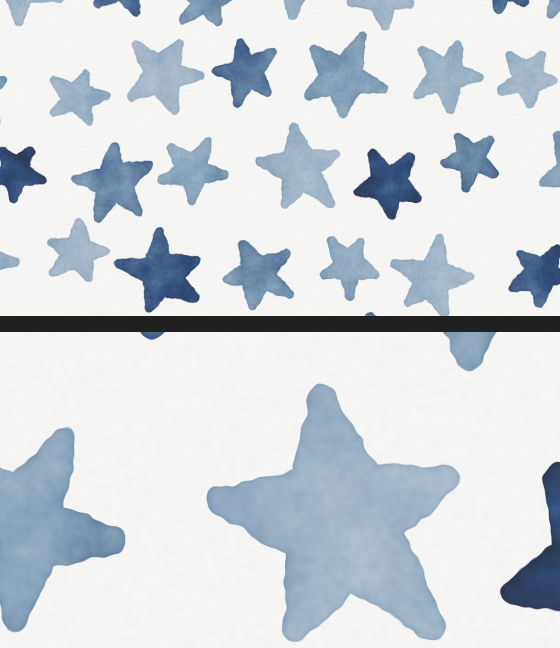
Top: the whole. Bottom: its middle third, enlarged.
Write a Shadertoy shader that draws this pattern.

```glsl
// Hand-painted blue watercolour stars scattered over off-white paper.

#define CELL 0.295        // spacing of the star grid, canvas height = 1
#define SIZE_MIN 0.093    // smallest star radius
#define SIZE_MAX 0.147    // largest star radius
#define WAIST 0.48        // inner radius relative to outer radius
#define TIP_ROUND 0.014   // roundness of the arm tips
#define WOBBLE 0.006      // unevenness of the brushed outline
#define WASH 0.85         // pigment variation inside a star
#define RIM 0.55          // extra pigment dried along the edge
#define GRAIN 0.016       // paper tooth

const float PI = 3.14159;
const vec3 PAPER = vec3(0.962, 0.961, 0.953);
const vec3 PALE  = vec3(0.69, 0.75, 0.81);
const vec3 SKY   = vec3(0.53, 0.64, 0.73);
const vec3 DENIM = vec3(0.36, 0.48, 0.61);
const vec3 INDIGO = vec3(0.20, 0.31, 0.49);
const vec3 NAVY  = vec3(0.17, 0.22, 0.32);

// Two random values in 0..1 for an integer cell
vec2 hash2(vec2 cell) {
    uvec2 v = uvec2(ivec2(cell)) * 1664525u + 1013904223u;
    v.x += v.y * 1664525u;
    v.y += v.x * 1664525u;
    v ^= v >> 16u;
    v.x += v.y * 1664525u;
    v.y += v.x * 1664525u;
    v ^= v >> 16u;
    return vec2(v & 65535u) / 65535.0;
}

float gradDot(vec2 cell, vec2 offset) {
    float a = 2.0 * PI * hash2(cell).x;
    return dot(vec2(cos(a), sin(a)), offset);
}

float gradientNoise(vec2 p) {
    vec2 i = floor(p), f = p - i;
    vec2 u = f * f * f * (f * (f * 6.0 - 15.0) + 10.0);
    vec2 e = vec2(1.0, 0.0);
    return mix(mix(gradDot(i, f), gradDot(i + e, f - e), u.x),
               mix(gradDot(i + e.yx, f - e.yx), gradDot(i + 1.0, f - 1.0), u.x), u.y);
}

// Even vertices are arm tips, odd ones lie at the waist
vec2 starVertex(int k, vec2 id, float size, float spin) {
    int n = k % 10;
    vec2 r = hash2(id + vec2(n * 57 + 31, n * 23 + 11));
    float len = n % 2 == 0 ? size * mix(0.88, 1.1, r.y) : size * WAIST * mix(0.92, 1.08, r.y);
    float angle = spin + (float(n) + 0.45 * (r.x - 0.5)) * PI / 5.0;
    return (len - TIP_ROUND) * vec2(cos(angle), sin(angle));
}

// Signed distance to an irregular rounded star
float starDistance(vec2 p, vec2 id, float size, float spin) {
    vec2 a = starVertex(9, id, size, spin);
    float d2 = 1e3, side = 1.0;
    for (int k = 0; k < 10; k++) {
        vec2 b = starVertex(k, id, size, spin);
        vec2 e = a - b, w = p - b;
        vec2 q = w - e * clamp(dot(w, e) / dot(e, e), 0.0, 1.0);
        d2 = min(d2, dot(q, q));
        bvec3 c = bvec3(p.y >= b.y, p.y < a.y, e.x * w.y > e.y * w.x);
        if (all(c) || !any(c)) side = -side;
        a = b;
    }
    return side * sqrt(d2) - TIP_ROUND;
}

// Pigment ramp: 0 is a thin wash, 4 is the densest paint
vec3 pigment(float t) {
    vec3 c = mix(PALE, SKY, clamp(t, 0.0, 1.0));
    c = mix(c, DENIM, clamp(t - 1.0, 0.0, 1.0));
    c = mix(c, INDIGO, clamp(t - 2.0, 0.0, 1.0));
    return mix(c, NAVY, clamp(t - 3.0, 0.0, 1.0));
}

void mainImage(out vec4 fragColor, in vec2 fragCoord) {
    vec2 p = fragCoord / iResolution.y;
    float soft = 0.9 / iResolution.y;

    // Paper with a fine tooth
    float tooth = gradientNoise(p * 130.0) + 0.5 * gradientNoise(p * vec2(45.0, 60.0));
    vec3 col = PAPER + GRAIN * tooth;

    // Noise shared by all stars: outline, blooms and granulation
    float outline = WOBBLE * (gradientNoise(p * 28.0) + 0.5 * gradientNoise(p * 75.0));
    float bloom = gradientNoise(p * 11.0 + 40.0) + 0.6 * gradientNoise(p * 24.0);
    float granules = 0.25 * gradientNoise(p * 70.0) + 0.2 * tooth;

    // Staggered rows of jittered stars
    float row = floor(p.y / CELL);
    for (int j = -1; j <= 1; j++)
    for (int i = -1; i <= 1; i++) {
        float y = row + float(j);
        float shift = 0.5 * mod(y, 2.0) + 0.2;
        vec2 id = vec2(floor(p.x / CELL - shift) + float(i), y);
        vec2 rnd = hash2(id + 7.0);
        float size = mix(SIZE_MIN, SIZE_MAX, fract(dot(id, vec2(0.618, 0.414)) + 0.3));
        vec2 jitter = (2.0 * rnd - 1.0) * (0.5 * CELL - size + vec2(0.008, 0.022));
        vec2 local = p - (id + 0.5 + vec2(shift, 0.0)) * CELL - jitter;
        if (length(local) > size * 1.2) continue;

        float spin = 2.0 * PI * hash2(id + 91.0).x;
        float d = starDistance(local, id, size, spin) + outline;

        // Base tone, pooled wash and dark dried rim
        float tone = 0.3 + 3.0 * pow(fract(dot(id, vec2(0.755, 0.57)) + 0.15), 2.2);
        float pool = 0.4 * dot(local / size, vec2(cos(spin * 3.0), sin(spin * 3.0)));
        tone += WASH * (0.5 + 0.22 * tone) * (bloom + pool) + granules;
        tone += RIM * exp(min(d, 0.0) / 0.0035);
        col = mix(col, pigment(tone), smoothstep(soft, -soft, d));
    }
    fragColor = vec4(col, 1.0);
}
```
